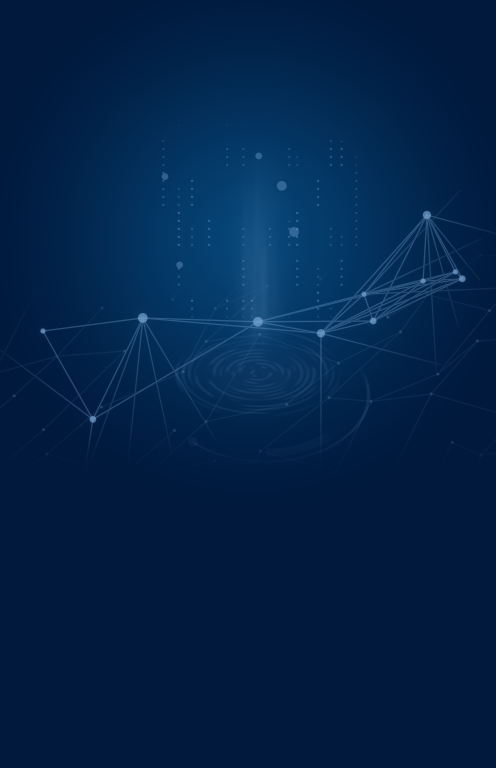
Reproduce this background procedurally as a Shadertoy shader.

```glsl
// Deep blue backdrop: a data beam over rippled rings, crossed by a network of nodes.
// Units are canvas heights: x is centred, y runs from 0 (bottom) to 1 (top).
const vec3 NIGHT = vec3(0.0, 0.098, 0.238);
const vec3 GLOW = vec3(0.022, 0.28, 0.48);
const vec3 BEAM = vec3(0.16, 0.38, 0.57);
const vec3 LIGHT = vec3(0.50, 0.68, 0.86);
const vec2 GLOW_CENTRE = vec2(0.005, 0.69);
const float GLOW_RADIUS = 0.375;
const vec2 RING_CENTRE = vec2(0.013, 0.514);
const vec2 RING_SIZE = vec2(0.106, 0.056);
const float RING_COUNT = 13.0;
const vec2 ARC_CENTRE = vec2(0.023, 0.486);
const vec2 ARC_SIZE = vec2(0.134, 0.087);
const float LINK_REACH = 0.254;
const float LINE_WIDTH = 0.0005;
const float MESH_CELL = 0.072;
const vec2 DATA_CELL = vec2(0.0195, 0.052);
const float DATA_PITCH = 0.0104;

// Network hubs: position and radius
const int HUB_COUNT = 11;
const vec3 HUBS[HUB_COUNT] = vec3[](
    vec3(-0.137, 0.586, 0.006), vec3(0.013, 0.581, 0.006), vec3(0.095, 0.566, 0.005),
    vec3(0.163, 0.582, 0.004), vec3(0.233, 0.720, 0.005), vec3(0.279, 0.637, 0.004),
    vec3(0.270, 0.646, 0.003), vec3(0.228, 0.634, 0.003), vec3(0.151, 0.617, 0.003),
    vec3(-0.202, 0.454, 0.004), vec3(-0.267, 0.569, 0.003));
// Soft orbs: position and radius
const int ORB_COUNT = 5;
const vec3 ORBS[ORB_COUNT] = vec3[](
    vec3(-0.108, 0.770, 0.004), vec3(0.044, 0.758, 0.006), vec3(0.060, 0.698, 0.006),
    vec3(-0.089, 0.655, 0.004), vec3(0.014, 0.797, 0.004));

vec2 hash2(vec2 p) {
    vec3 q = fract(p.xyx * vec3(0.1031, 0.1030, 0.0973));
    q += dot(q, q.yzx + 33.33);
    return fract((q.xx + q.yz) * q.zy);
}
float corner(vec2 i, vec2 f, vec2 o) { return dot(hash2(i + o) * 2.0 - 1.0, f - o); }
float gradientNoise(vec2 p) {
    vec2 i = floor(p), f = p - i, u = f * f * (3.0 - 2.0 * f), x = vec2(1, 0);
    return mix(mix(corner(i, f, x.yy), corner(i, f, x), u.x),
               mix(corner(i, f, x.yx), corner(i, f, x.xx), u.x), u.y);
}
// Smooth coverage of a shape of half-width w at distance d
float stroke(float d, float w) {
    float pixel = 1.0 / iResolution.y;
    return 1.0 - smoothstep(w - 0.5 * pixel, w + pixel, d);
}
float line(vec2 p, vec2 a, vec2 b) {
    vec2 pa = p - a, ba = b - a;
    return stroke(length(pa - ba * clamp(dot(pa, ba) / dot(ba, ba), 0.0, 1.0)), LINE_WIDTH);
}
// Spokes from a hub to points between two ends, fading outward
float fan(vec2 p, int hub, vec2 first, vec2 last, float count) {
    float ink = 0.0;
    vec2 a = HUBS[hub].xy;
    for (float i = 0.0; i < count; i++) {
        vec2 b = mix(first, last, i / (count - 1.0));
        ink = max(ink, line(p, a, b) * (1.0 - 0.8 * min(distance(p, a) / distance(a, b), 1.0)));
    }
    return ink;
}
float hubNetwork(vec2 p) {
    float ink = fan(p, 0, vec2(-0.214, 0.375), vec2(-0.042, 0.427), 4.0);
    ink = max(ink, fan(p, 4, vec2(0.245, 0.518), vec2(0.330, 0.694), 4.0));
    ink = max(ink, fan(p, 9, vec2(-0.322, 0.544), vec2(-0.214, 0.375), 2.0));
    ink = max(ink, fan(p, 2, vec2(0.095, 0.381), vec2(0.251, 0.525), 2.0));
    ink = max(ink, fan(p, 8, vec2(0.277, 0.753), vec2(0.330, 0.625), 3.0));
    for (int i = 0; i < HUB_COUNT; i++)
        for (int j = i + 1; j < HUB_COUNT; j++)
            if (distance(HUBS[i].xy, HUBS[j].xy) < LINK_REACH)
                ink = max(ink, line(p, HUBS[i].xy, HUBS[j].xy));
    return ink;
}
vec2 meshPoint(vec2 cell) { return (cell + 0.1 + 0.8 * hash2(cell + 40.0)) * MESH_CELL; }
// Faint web of jittered grid points
float mesh(vec2 p) {
    vec2 cell = floor(p / MESH_CELL);
    float ink = stroke(distance(p, meshPoint(cell)), 0.0016), top = 0.62 + 0.1 * p.x;
    for (int k = 0; k < 4; k++) {
        vec2 n = cell - vec2(k & 1, k >> 1), keep = 0.32 * step(0.4, hash2(n + 71.0));
        ink = max(ink, keep.x * line(p, meshPoint(n), meshPoint(n + 1.0)));
        ink = max(ink, keep.y * line(p, meshPoint(n), meshPoint(n + vec2(1, 0))));
    }
    return ink * (1.0 - smoothstep(top - 0.05, top + 0.05, p.y));
}
// Broken ripples, with arcs sweeping below and to the right
float floorRings(vec2 p) {
    vec2 q = (p - RING_CENTRE) / RING_SIZE;
    float r = length(q), ink = 0.25 * (1.0 - smoothstep(0.2, 1.1, r));
    for (float i = 1.0; i <= RING_COUNT; i++) {
        float gaps = smoothstep(-0.15, 0.2, gradientNoise(q / max(r, 0.01) * 1.3 + i * 7.3));
        ink += 0.5 * gaps * stroke(abs(r - i / RING_COUNT) * RING_SIZE.y, 0.0008);
    }
    q = (p - ARC_CENTRE) / ARC_SIZE;
    r = length(q);
    float turn = mod(degrees(atan(q.y, q.x)) + 180.0, 360.0);  // 0 left, 90 bottom
    float sweep = smoothstep(44.0, 47.0, turn) * (1.0 - smoothstep(185.0, 206.0, turn));
    float band = step(90.0, turn) * (1.0 - smoothstep(115.0, 150.0, turn));
    ink += 0.6 * sweep * stroke(abs(r - 1.0) * ARC_SIZE.y, 0.0009);
    ink += 0.35 * band * stroke(abs(r - 0.87) * ARC_SIZE.y, 0.005);
    return min(ink + 0.35 * stroke(distance(p, ARC_CENTRE - 0.707 * ARC_SIZE), 0.006), 1.0);
}
// Vertical runs of dots
float dataColumns(vec2 p) {
    vec2 cell = floor(p / DATA_CELL), rnd = hash2(cell + 93.0);
    float x = (cell.x + 0.2 + 0.6 * hash2(vec2(cell.x, 5.0)).x) * DATA_CELL.x;
    float y = (fract(p.y / DATA_PITCH) - 0.5) * DATA_PITCH;
    float run = step(rnd.x, 0.42) * step(fract(p.y / DATA_CELL.y), 0.3 + 0.7 * rnd.y);
    run *= (0.3 + 0.7 * rnd.y) * (1.0 - smoothstep(0.115, 0.14, abs(p.x - 0.015)));
    run *= smoothstep(0.57, 0.61, p.y) * (1.0 - smoothstep(0.80, 0.85, p.y));
    return run * stroke(length(vec2(p.x - x, y)), 0.0011);
}
void mainImage(out vec4 fragColor, in vec2 fragCoord) {
    vec2 p = (fragCoord - vec2(0.5 * iResolution.x, 0.0)) / iResolution.y;
    // Glow and beam
    float glow = 1.0 - smoothstep(-0.12, 1.0, distance(p, GLOW_CENTRE) / GLOW_RADIUS);
    float beam = exp(-pow(abs(p.x - 0.014) / 0.024, 2.0)) * smoothstep(0.53, 0.60, p.y);
    beam *= 1.0 - smoothstep(0.62, 0.84, p.y);
    vec3 color = mix(NIGHT, GLOW, glow);
    color = mix(color, BEAM, beam * (0.62 + 0.3 * gradientNoise(p * vec2(120.0, 8.0))));
    // Rings, data and network, sinking into the dark
    float sink = smoothstep(0.37, 0.46, p.y);
    color = mix(color, LIGHT, 0.20 * floorRings(p) * sink);
    color = mix(color, LIGHT, 0.42 * dataColumns(p));
    color = mix(color, LIGHT, sink * max(0.26 * mesh(p), 0.34 * hubNetwork(p)));
    // Orbs and hubs
    for (int i = 0; i < ORB_COUNT; i++)
        color = mix(color, LIGHT, 0.36 * stroke(distance(p, ORBS[i].xy), ORBS[i].z));
    for (int i = 0; i < HUB_COUNT; i++) {
        float d = distance(p, HUBS[i].xy), r = HUBS[i].z;
        color = mix(color, LIGHT, 0.12 * exp(-d / r) + 0.6 * stroke(d, r));
    }
    fragColor = vec4(color, 1.0);
}
```
